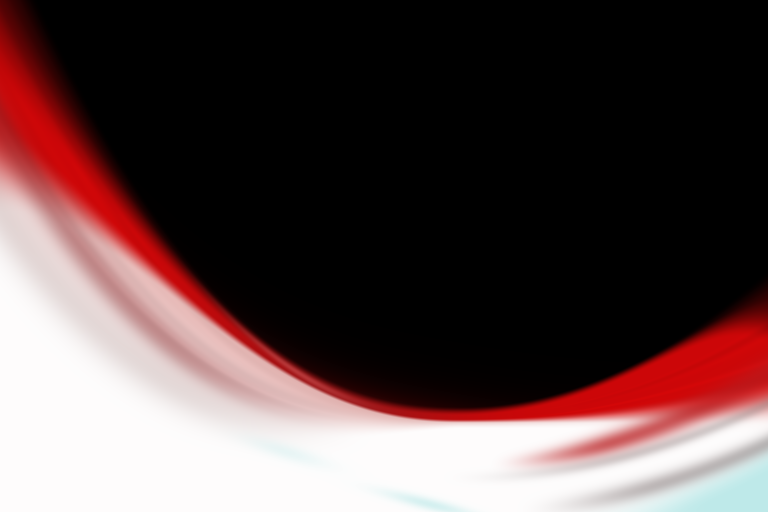
A Shadertoy shader for this background:

```glsl
// A black field cradled by a sweeping red ribbon that fades to white silk.
// Every layer is a depth below one bowl-shaped rim; depths grow by power laws
// on each side of the lowest point, and soft streaks follow the same sweep.

#define LOWEST vec2(0.9, 0.197)
#define BLACK vec3(0.0)
#define EMBER vec3(0.23, 0.01, 0.01)
#define RED vec3(0.80, 0.025, 0.03)
#define CRIMSON vec3(0.52, 0.09, 0.10)
#define BLUSH vec3(0.88, 0.69, 0.68)
#define WHITE vec3(0.995, 0.99, 0.99)
#define ASH vec3(0.57, 0.53, 0.53)
#define TEAL vec3(0.70, 0.90, 0.90)
#define FIBRES 9
#define FIBRE_STRENGTH 0.045

float hash(float n) {
    return fract(sin(n * 127.1) * 43758.5453);
}

// Power-law rise from the lowest point: (gain, power) for left and right.
float rise(float x, vec2 left, vec2 right) {
    float away = x - LOWEST.x;
    vec2 law = away < 0.0 ? left : right;
    return law.x * pow(abs(away) + 1e-5, law.y);
}

float bell(float value, float center, float width) {
    float q = (value - center) / width;
    return exp(-q * q);
}

void mainImage(out vec4 fragColor, in vec2 fragCoord) {
    vec2 p = fragCoord / iResolution.xy * vec2(1.5, 1.0);
    float pixel = 1.0 / iResolution.y;

    // Rim and depth below it
    float rim = LOWEST.y + rise(p.x, vec2(1.22, 2.3), vec2(0.74, 2.0));
    float slope = rise(p.x, vec2(2.8, 1.3), vec2(1.48, 1.0));
    float stretch = sqrt(1.0 + slope * slope);
    float depth = rim - p.y;
    float leftSide = 1.0 - smoothstep(0.3, 0.75, p.x);
    float rightSide = smoothstep(0.95, 1.2, p.x);
    float middle = bell(p.x, 0.74, 0.24);

    // Layer boundaries, as depths
    float bright = rise(p.x, vec2(0.42, 4.1), vec2(4.1, 7.0));
    float pale = 0.018 + rise(p.x, vec2(0.65, 4.1), vec2(0.58, 2.0));
    float silk = 0.035 + rise(p.x, vec2(0.744, 1.69), vec2(0.75, 2.0));

    // Dark glow above the rim, then ember and red inside the ribbon
    float glow = exp(-max(depth * -1.0, 0.0) / 0.032) * middle;
    vec3 color = mix(BLACK, EMBER, 0.85 * glow);
    float soft = 0.007 * stretch + pixel;
    float inside = smoothstep(-soft, soft + 0.45 * bright, depth);
    float lit = smoothstep(0.45 * bright - soft, 1.1 * bright + soft, depth);
    vec3 ribbon = mix(RED, CRIMSON, 0.75 * bell(p.x, 0.66, 0.22));
    color = mix(color, EMBER, inside);
    color = mix(color, ribbon, lit);

    // Dusky fold within the red on the left
    float fold = 0.46 * pow(max(LOWEST.x - p.x, 0.0) + 1e-5, 1.48);
    float duskLeft = bell(depth, fold, 0.022 * stretch) * leftSide;

    // Blush fading into white
    float toPale = smoothstep(0.85 * pale, 1.3 * pale, depth);
    float toWhite = smoothstep(0.7 * pale, max(silk, 1.4 * pale), depth);
    vec3 cloth = mix(BLUSH, WHITE, toWhite);
    color = mix(color, cloth, toPale);
    color = mix(color, vec3(0.50, 0.17, 0.18), 0.48 * duskLeft);

    // Grey-pink hem of the silk on the left
    float hem = bell(depth, silk * 0.87, 0.028 * stretch) * leftSide;
    color = mix(color, vec3(0.72, 0.63, 0.62), 0.35 * hem);

    // Red fold, grey creases and teal tint on the right
    float v = max(p.x - LOWEST.x, 0.0);
    float redFold = bell(depth, 0.105 + 0.24 * v * v, 0.012 + 0.035 * v);
    color = mix(color, vec3(0.72, 0.10, 0.11), 0.72 * redFold * rightSide);
    float upperCrease = bell(depth, 0.13 + 0.34 * v * v, 0.012);
    color = mix(color, ASH, 0.4 * upperCrease * smoothstep(0.85, 1.25, p.x));
    float tint = smoothstep(0.20, 0.29, depth - 0.28 * v * v);
    color = mix(color, TEAL, 0.85 * tint * smoothstep(1.0, 1.4, p.x));
    float lowerCrease = bell(depth, 0.2 + 0.36 * v * v, 0.02);
    color = mix(color, ASH, 0.6 * lowerCrease * smoothstep(1.0, 1.3, p.x));

    // Faint teal wisps low in the white
    float wisp = bell(p.y, 0.015 - 0.25 * (p.x - 0.84), 0.012) * bell(p.x, 0.84, 0.09);
    wisp += 0.5 * bell(p.y, 0.12 - 0.3 * (p.x - 0.55), 0.016) * bell(p.x, 0.56, 0.08);
    color = mix(color, TEAL, 0.55 * wisp);

    // Thin rose highlight just under the rim
    float shine = bell(depth, 0.012, 0.005 + pixel) * bell(p.x, 0.58, 0.12);
    color = mix(color, vec3(0.82, 0.36, 0.36), 0.5 * shine);

    // Fine fibres running along the ribbon
    float across = depth / silk;
    float fibres = 0.0;
    for (int i = 0; i < FIBRES; i++) {
        float id = float(i) + 1.0;
        float center = mix(0.2, 1.05, hash(id)) + 0.05 * sin(2.5 * p.x + 6.3 * hash(id + 20.0));
        float width = mix(0.018, 0.05, hash(id + 40.0));
        fibres += (hash(id + 60.0) - 0.5) * 2.0 * bell(across, center, width);
    }
    color *= 1.0 + FIBRE_STRENGTH * fibres * max(leftSide, rightSide);

    fragColor = vec4(clamp(color, 0.0, 1.0), 1.0);
}
```
